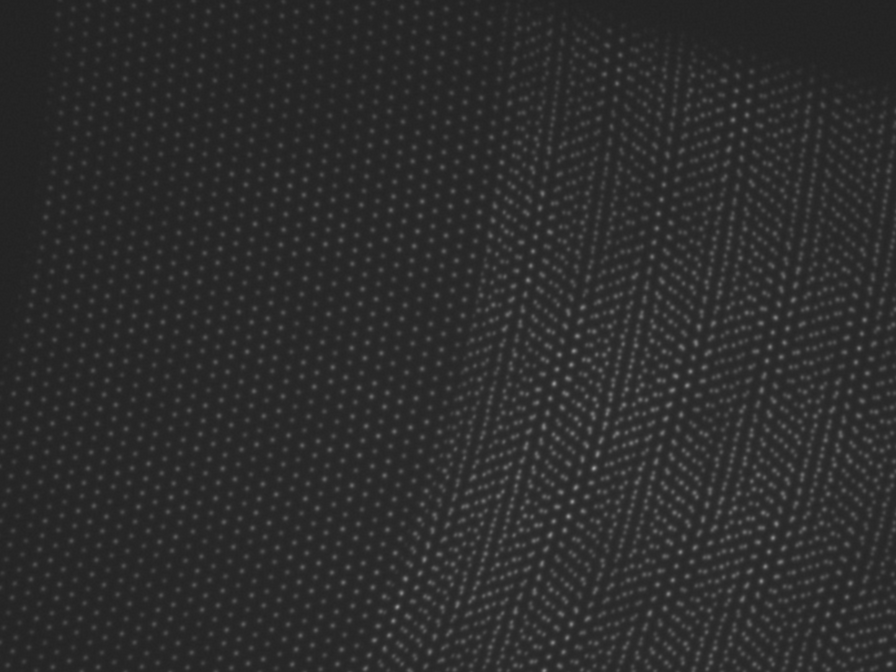
A Shadertoy shader for this pattern:

```glsl
// Faint glowing staggered dot lattice on charcoal, overlapped by a second one that forms moire streaks
#define SPACING vec2(0.0222, 0.0226)  // column distance and dot step in canvas heights
#define DOT_SIGMA 0.0026    // dot softness
#define DOT_GAIN 0.205      // peak dot brightness
#define HALO_GAIN 0.030     // wide glow around each dot
#define JITTER 0.05         // dot displacement in spacings
#define BASE_GREY 0.136
#define HAZE_GAIN 0.020
#define GRAIN_GAIN 0.012
#define STRETCH vec2(1.21, 1.05)  // second lattice compression
#define TWIST 0.035               // second lattice rotation
#define MOIRE_CENTER vec2(1.007, 0.288)

vec2 hash2(vec2 p) {
    vec3 h = fract(vec3(p.xyx) * vec3(0.1031, 0.1030, 0.0973));
    h += dot(h, h.yzx + 33.33);
    return fract((h.xx + h.yz) * h.zy);
}

float gradientNoise(vec2 p) {
    vec2 cell = floor(p), f = fract(p);
    vec2 u = f * f * f * (f * (f * 6.0 - 15.0) + 10.0);
    float sum = 0.0;
    for (int j = 0; j < 2; j++)
    for (int i = 0; i < 2; i++) {
        vec2 corner = vec2(i, j);
        float angle = 6.28318 * hash2(cell + corner).x;
        vec2 weight = mix(1.0 - u, u, corner);
        sum += weight.x * weight.y * dot(vec2(cos(angle), sin(angle)), f - corner);
    }
    return sum;
}

mat2 rotation(float angle) {
    float c = cos(angle), s = sin(angle);
    return mat2(c, s, -s, c);
}

// Straightens the gently bending columns of the lattice
vec2 bendColumns(vec2 p) {
    float drop = 1.0 - p.y;
    return vec2(p.x + 0.10 * drop + 0.09 * drop * drop, p.y + 0.18 * p.x);
}

// Sum of soft dots; neighbouring columns are shifted by half a step
float latticeDots(vec2 q, float sigma, float seed) {
    q /= SPACING;
    vec2 base = floor(vec2(q.x, q.y - 0.5 * q.x));
    float light = 0.0;
    for (int j = -1; j <= 2; j++)
    for (int i = -1; i <= 2; i++) {
        vec2 id = base + vec2(i, j);
        vec2 center = vec2(id.x, id.y + 0.5 * id.x);
        vec2 shift = (hash2(id + seed) - 0.5) * 2.0 * JITTER;
        vec2 d = (q - center - shift) * SPACING;
        float r2 = dot(d, d);
        float strength = mix(0.65, 1.15, hash2(id + seed + 71.0).x);
        light += strength * (DOT_GAIN * exp(-0.5 * r2 / (sigma * sigma))
                           + HALO_GAIN * exp(-7.0 * r2 / dot(SPACING, SPACING) * 2.0));
    }
    return light;
}

void mainImage(out vec4 fragColor, in vec2 fragCoord) {
    vec2 p = fragCoord / iResolution.y;
    float sigma = length(vec2(DOT_SIGMA, 0.3 / iResolution.y));
    float drop = 1.0 - p.y;

    // Two lattices, the second twisted, stretched and curved about its centre
    vec2 q = bendColumns(p);
    vec2 d = q - bendColumns(MOIRE_CENTER);
    vec2 q2 = rotation(TWIST) * d * STRETCH;
    q2 += vec2(0.05 * d.y * d.y - 0.10 * d.x * d.x, 0.16 * d.x * d.x);
    float first = latticeDots(q, sigma, 211.0);
    float second = latticeDots(q2, sigma, 419.0);

    // Soft limits of the lit areas
    float leftEdge = 0.08 - 0.24 * drop * drop;
    float overlapEdge = 0.75 - 0.22 * drop * drop;
    float topEdge = 0.983 - 0.25 * (p.x - 0.92);
    float lit = smoothstep(-0.012, 0.012, p.x - leftEdge)
              * smoothstep(-0.01, 0.07, topEdge - p.y);
    float overlap = smoothstep(-0.015, 0.025, p.x - overlapEdge);

    // Illumination peaks low and right of the middle
    vec2 fromGlow = (p - vec2(0.85, 0.28)) / vec2(0.80, 0.62);
    float glow = exp(-dot(fromGlow, fromGlow));
    float patchiness = 1.0 + 0.35 * gradientNoise(p * 5.0 + 17.0);
    float envelope = lit * patchiness * mix(0.36, 1.0, glow);

    float grain = gradientNoise(p * 260.0) + 0.5 * gradientNoise(p * 130.0 + 9.0);
    float grey = BASE_GREY + HAZE_GAIN * glow + GRAIN_GAIN * grain;
    grey += envelope * (first + 0.85 * overlap * second);
    fragColor = vec4(vec3(grey), 1.0);
}
```
